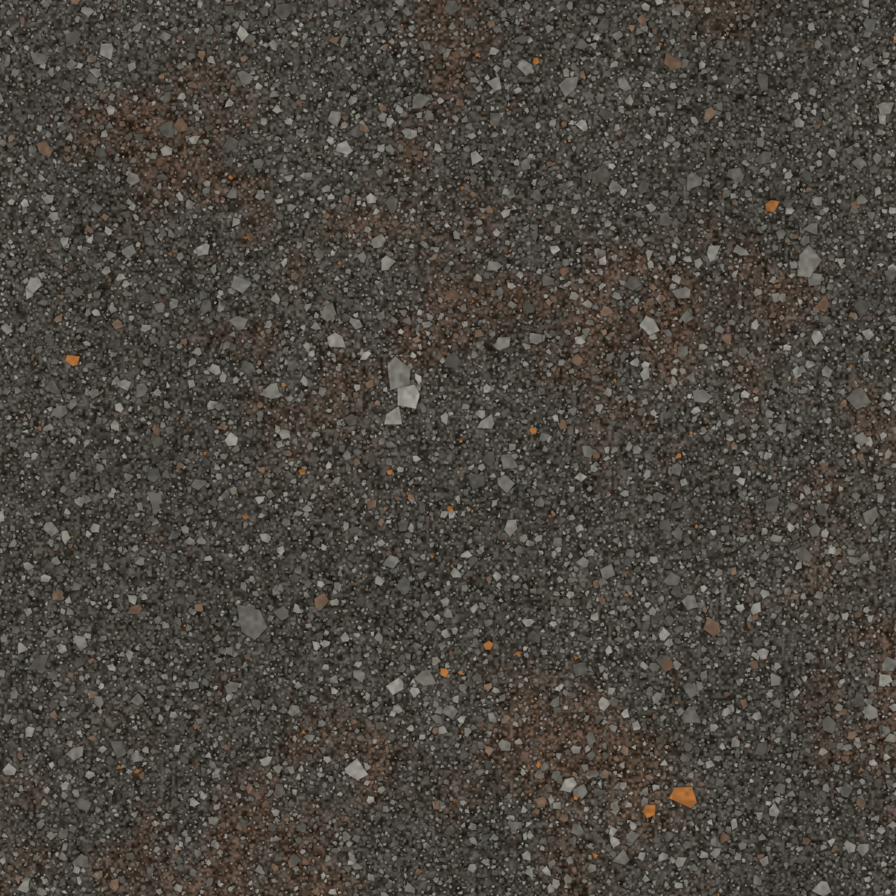
Write a three.js fragment shader that draws this texture.

```glsl
varying vec2 vUv;

const float TAU = 6.2831853;
const float EDGE = 0.0011;
const int SIDES = 5;

const vec3 BINDER = vec3(0.262, 0.247, 0.222);
const vec3 DULL_STONE = vec3(0.31, 0.30, 0.275);
const vec3 PALE_STONE = vec3(0.57, 0.56, 0.53);
const vec3 RUST_STONE = vec3(0.43, 0.32, 0.24);
const vec3 AMBER_STONE = vec3(0.62, 0.40, 0.21);
const vec3 RUST_TINT = vec3(1.12, 0.96, 0.88);

vec3 hash3(vec2 p, float seed) {
  vec3 q = fract((p.xyx + seed * 17.13) * vec3(0.1031, 0.1030, 0.0973));
  q += dot(q, q.yxz + 33.33);
  return fract((q.xxy + q.yzz) * q.zyx);
}

float valueNoise(vec2 p, float seed) {
  vec2 cell = floor(p);
  vec2 f = fract(p);
  f = f * f * (3.0 - 2.0 * f);
  float low = mix(hash3(cell, seed).x, hash3(cell + vec2(1.0, 0.0), seed).x, f.x);
  float high = mix(hash3(cell + vec2(0.0, 1.0), seed).x, hash3(cell + 1.0, seed).x, f.x);
  return mix(low, high, f.y);
}

// Irregular convex polygon, bounded by randomly turned and shifted sides
float chipDistance(vec2 p, float radius, float turn, vec2 id, float seed) {
  float d = -radius;
  for (int i = 0; i < SIDES; i++) {
    vec3 side = hash3(id + float(i) * 7.31, seed + 2.0);
    float angle = TAU * (turn + (float(i) + 0.7 * side.x) / float(SIDES));
    d = max(d, dot(p, vec2(cos(angle), sin(angle))) - radius * mix(0.55, 1.1, side.y));
  }
  return d;
}

vec3 stoneColor(float tone, float kind, float rust) {
  vec3 color = mix(DULL_STONE, PALE_STONE, pow(tone, 1.3));
  color = mix(color, RUST_STONE, step(0.95 - 0.2 * rust, kind) * 0.7);
  return mix(color, AMBER_STONE, step(0.996, kind));
}

// One scattered layer of chips with narrow dark rims
vec3 addChips(vec3 ground, vec2 uv, float cells, float density, float rust, float seed) {
  vec2 p = uv * cells;
  vec2 base = floor(p);
  float edge = EDGE * cells;
  for (int y = -1; y <= 1; y++) {
    for (int x = -1; x <= 1; x++) {
      vec2 id = base + vec2(float(x), float(y));
      vec3 place = hash3(id, seed);
      if (place.z > density) continue;
      vec3 look = hash3(id, seed + 1.0);
      float radius = mix(0.22, 0.44, look.x * look.x);
      float d = chipDistance(p - id - place.xy, radius, look.z, id, seed);
      float kind = hash3(id, seed + 3.0).y;
      vec3 stone = stoneColor(look.y, kind, rust);
      stone *= 0.86 + 0.28 * valueNoise(uv * 210.0, seed + 4.0);
      ground *= 1.0 - 0.2 * (1.0 - smoothstep(0.0, 2.5 * edge, d));
      ground = mix(ground, stone, 1.0 - smoothstep(-edge, edge, d));
    }
  }
  return ground;
}

void main() {
  // Fine mineral grain in the binder
  float grain = 0.24 * (valueNoise(vUv * 310.0, 1.0) - 0.5);
  grain += 0.12 * (valueNoise(vUv * 150.0, 2.0) - 0.5);
  vec3 color = BINDER + grain;

  // Broad faint rust stains
  float stain = 0.65 * valueNoise(vUv * 6.0, 3.0) + 0.35 * valueNoise(vUv * 24.0, 4.0);
  float rust = smoothstep(0.5, 0.85, stain);
  color *= mix(vec3(1.0), RUST_TINT, rust);

  // Chips from dust to pebbles
  color = addChips(color, vUv, 175.0, 0.60, rust, 11.0);
  color = addChips(color, vUv, 88.0, 0.52, rust, 23.0);
  color = addChips(color, vUv, 47.0, 0.24, rust, 37.0);
  color = addChips(color, vUv, 25.0, 0.06, rust, 53.0);

  // Slow drift in overall brightness
  color *= 0.95 + 0.1 * valueNoise(vUv * 9.0, 5.0);
  gl_FragColor = vec4(color, 1.0);
}
```
